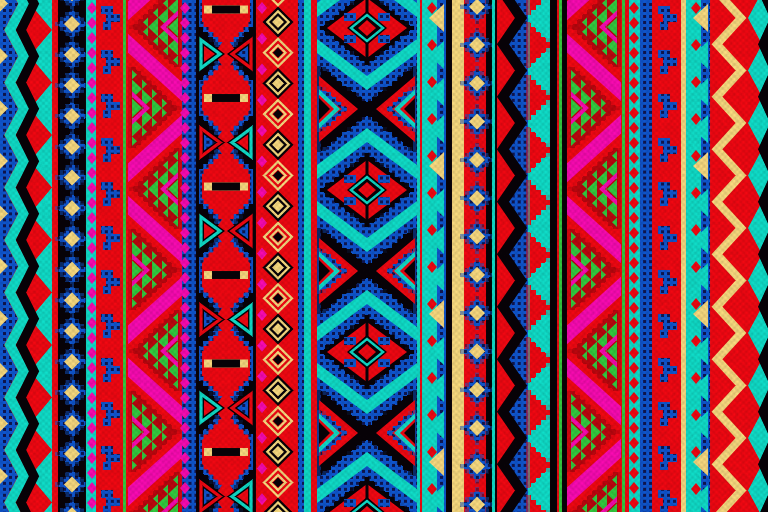
Write a Shadertoy shader that draws this pattern.

```glsl
// Woven blanket of vertical bands: zigzags, beads, bow ties and stepped diamonds.
// Each band paints over the cloth in turn, repeating its motif down the canvas.
// The canvas spans 768 by 512 units, measured from the top left.
const vec3 RED = vec3(.95, .03, .07), BLACK = vec3(.03, .01, .03);
const vec3 CYAN = vec3(.06, .87, .79), CREAM = vec3(.98, .86, .5);
const vec3 GREEN = vec3(.2, .8, .25), MAGENTA = vec3(.98, .04, .7);
vec2 p;
vec3 ink, blue;
float px;

float hash(vec2 v) { return fract(sin(dot(v, vec2(12.9898, 78.233))) * 43758.5453); }
float rep(float v, float c, float n) { return mod(v - c + .5 * n, n) - .5 * n; }
float fold(float v, float c, float n) { return abs(rep(v, c, n)) * 2. / n; }
float odd(float v, float c, float n) { return mod(floor((v - c) / n + .5), 2.); }
float box(vec2 q, vec2 r) { q = abs(q) - r; return max(q.x, q.y); }
float diamond(vec2 q, vec2 r) {
    return (abs(q.x) / r.x + abs(q.y) / r.y - 1.) * r.x * r.y / length(r);
}
float tri(vec2 q, vec2 r) { return max(-q.x, diamond(q, r)); }
// Soft staircase that gives slanted edges a woven step
vec2 stairs(vec2 q) {
    q /= 5.;
    return 5. * (floor(q) + smoothstep(.5 - px * .15, .5 + px * .15, fract(q)));
}
void fill(float d, vec3 c) { ink = mix(ink, c, smoothstep(px, -px, d)); }
void stripe(float a, float b, vec3 c) { fill(max(a - p.x, p.x - b), c); }

void beads(float x, float c, float n) {
    vec2 q = vec2(p.x - x, rep(p.y, c, n));
    fill(diamond(stairs(q), vec2(15)), blue);
    fill(diamond(q, vec2(8)), CREAM);
}
void dots(float x, float n, vec3 c) {
    fill(diamond(vec2(p.x - x, rep(p.y, 8., n)), vec2(5, 6)), c);
}
void steppedMotif(float x) {
    stripe(x - 14., x + 14., RED);
    vec2 q = vec2(p.x - x, rep(p.y, 18., 44.));
    float d = min(box(q + vec2(3, 8), vec2(6, 4)), box(q - vec2(3, 0), vec2(7, 4)));
    fill(min(d, box(q + vec2(3, -8), vec2(4))), blue);
}
// Magenta zigzag around triangles made of smaller green triangles
void trianglePanel(float x) {
    stripe(x, x + 54., RED);
    if (p.x < x || p.x > x + 54.) return;
    float u = p.x - x, f = fold(p.y, 27., 162.);
    fill(abs(u - 27. - (f - .5) * 90.) * .67 - 7., MAGENTA);
    vec2 q = vec2(mix(50. - u, u - 4., odd(p.y, 27., 81.)), rep(p.y, 27., 81.));
    fill(tri(stairs(q + vec2(3, 0)), vec2(50, 46)), RED * .78);
    vec2 cell = vec2(mod(q.x, 10.), rep(q.y, floor(q.x / 10.) * 9.5, 19.));
    fill(max(tri(q, vec2(40, 38)), tri(cell, vec2(10, 9.5))), GREEN);
    fill(max(-q.x, abs(diamond(q, vec2(15, 14))) - 2.), MAGENTA);
}
void teethPanel(float x) {
    stripe(x, x + 24., CYAN);
    stripe(x + 15., x + 24., blue);
    float k = floor((p.y - 18.) / 37. + .5);
    vec2 q = vec2(x + 22. - p.x, rep(p.y, 18., 37.));
    fill(tri(q, vec2(15, 14)), mod(k, 4.) < .5 ? CREAM : CYAN);
    dots(x + 10., 37., RED);
}
void bowPanel() {
    stripe(196., 256., BLACK);
    if (abs(p.x - 226.) > 30.) return;
    vec2 q = vec2(p.x - 226., rep(p.y, 98., 88.5));
    fill(max(diamond(stairs(q), vec2(42, 46)), abs(q.x) - 27.), blue);
    fill(max(diamond(stairs(q), vec2(37, 38)), abs(q.x) - 24.), RED);
    fill(box(q, vec2(22, 4)), CREAM);
    fill(box(q, vec2(14, 4)), BLACK);
    q.y = rep(p.y, 54., 88.5);
    bool swapped = (q.x > 0.) != (odd(p.y, 54., 88.5) > .5);
    fill(diamond(q, vec2(12, 17)), RED);
    q.x = 28. - abs(q.x);
    float d = tri(q, vec2(27, 20));
    fill(d, BLACK);
    fill(abs(d + 3.) - 1.6, swapped ? RED : CYAN);
    fill(tri(q - vec2(6, 0), vec2(11, 8)), swapped ? blue : RED);
}
void diamondChain() {
    stripe(256., 298., RED);
    dots(262., 30.7, MAGENTA);
    vec2 q = vec2(p.x - 278., rep(p.y, 22., 30.7));
    bool dark = odd(p.y, 22., 30.7) > .5;
    for (int i = 0; i < 4; i++) {
        bool even = i % 2 == 0;
        vec3 c = dark ? (even ? CREAM : RED) : (even ? BLACK : CREAM);
        fill(diamond(q, vec2(15.5 - float(i) * 3.2)), c);
    }
    fill(diamond(q, vec2(5)), dark ? BLACK : CREAM);
}
// Large diamonds between cyan chevrons, with paired triangles in the gaps
void centrePanel() {
    stripe(317., 417., blue);
    if (abs(p.x - 367.) > 50.) return;
    vec2 q = vec2(abs(p.x - 367.), rep(p.y, 28., 162.));
    vec2 t = vec2(48. - q.x, rep(p.y, 109., 162.));
    fill(tri(stairs(t), vec2(56, 44)), BLACK);
    fill(tri(t, vec2(39, 33)), RED);
    fill(tri(stairs(t), vec2(28, 24)), blue);
    fill(tri(t, vec2(23, 17)), RED);
    fill(max(-t.x, abs(diamond(t, vec2(18, 17))) - 2.), CYAN);
    fill(tri(t, vec2(11)), BLACK);
    fill(abs((abs(q.y) + .74 * q.x - 55.) * .8) - 5.6, CYAN);
    fill(diamond(stairs(q), vec2(47, 37)), BLACK);
    fill(diamond(q, vec2(40, 30)), RED);
    fill(box(abs(q) - vec2(17, 11), vec2(6, 4)), blue);
    fill(q.x - 1.5 + max(0., abs(q.y) - 30.), BLACK);
    fill(diamond(q, vec2(20, 17)), BLACK);
    fill(abs(diamond(q, vec2(16, 13))) - 1.2, CYAN);
    fill(diamond(q, vec2(9, 8)), RED);
}
void mainImage(out vec4 fragColor, in vec2 fragCoord) {
    vec2 uv = fragCoord / iResolution.xy;
    p = vec2(uv.x, 1. - uv.y) * vec2(768, 512);
    px = 460. / iResolution.x;
    vec2 w = sin(p * 1.05);
    blue = mix(vec3(.06, .09, .33), vec3(.06, .34, .82), smoothstep(-.4, .4, max(w.x, w.y)));
    ink = RED;
    // Left zigzag and narrow bands
    float f = fold(p.y, 30., 52.5);
    stripe(-1., 52., CYAN);
    fill(p.x - 52. + 22. * f, RED);
    fill(p.x - 4. - 14. * f, blue);
    fill(abs(p.x - 10. - 14. * f) * .87 - 5., CYAN);
    fill(abs(p.x - 21. - 13. * f) * .87 - 4.5, BLACK);
    beads(0., 56., 52.5);
    stripe(58., 86., BLACK); beads(72., 24., 30.7);
    stripe(86., 97., CYAN); dots(92., 15., MAGENTA);
    steppedMotif(110.);
    stripe(123., 126., GREEN);
    trianglePanel(128.);
    stripe(182., 196., blue); dots(185., 15., MAGENTA);
    bowPanel(); diamondChain();
    stripe(298., 304., blue); stripe(304., 311., CYAN);
    centrePanel();
    stripe(417., 420., CYAN); teethPanel(422.);
    stripe(446., 452., BLACK); stripe(452., 464., CREAM);
    stripe(486., 497., BLACK); beads(477., 45., 38.3); stripe(492., 495., CYAN);
    // Black zigzag beside stepped red teeth
    f = fold(p.y, 18., 52.5);
    fill(max(514. - 18. * f - p.x + 7., p.x - 528.), blue);
    stripe(528., 550., CYAN);
    fill(tri(stairs(vec2(p.x - 528., rep(p.y, 45., 52.5))), vec2(25, 23)), RED);
    fill(abs(p.x - 521. + 18. * f) * .82 - 5., BLACK);
    stripe(550., 557., BLACK); stripe(559., 562., GREEN); stripe(562., 567., BLACK);
    trianglePanel(567.);
    stripe(622., 625., GREEN); stripe(629., 640., CYAN); dots(634., 15., RED);
    stripe(640., 652., blue); steppedMotif(667.);
    stripe(681., 686., CREAM); teethPanel(686.);
    // Right zigzag and border
    fill(max(748. + 14. * f - p.x, p.x - 768.), CYAN);
    fill(758. + 12. * (1. - f) - p.x, BLACK);
    fill(abs(p.x - 741. + 24. * f) * .74 - 4., CREAM);
    // Thread shading
    float grain = hash(floor(p / 3.));
    fragColor = vec4(ink * (.96 - .05 * w.x * w.y - .05 * grain), 1);
}
```
